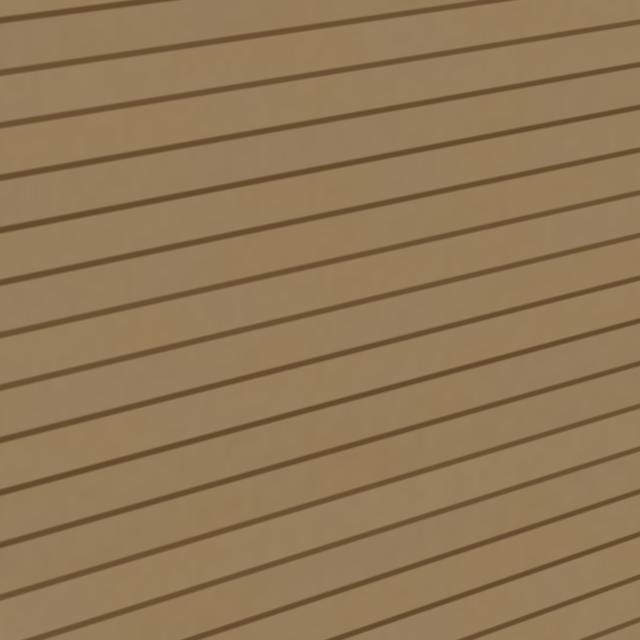
Write a Shadertoy shader that draws this texture.

```glsl
#define BOARD_COLOR vec3(0.592, 0.494, 0.360)
#define GROOVE_COLOR vec3(0.395, 0.300, 0.175)
#define FIRST_GROOVE vec2(0.0319, -0.0993) // depth below the top at left, right
#define BOARD_HEIGHT vec2(0.0820, 0.0667)  // spacing at left, right
#define GROOVE_CORE 0.036                  // in board heights
#define GROOVE_EDGE 0.086
#define GROOVE_VARIATION 0.07
#define BOARD_VARIATION 0.012
#define STAIN_STRENGTH 0.022
#define GRAIN_STRENGTH 0.010

float hash(vec2 p) {
    return fract(sin(dot(p, vec2(127.1, 311.7))) * 43758.5453);
}

float valueNoise(vec2 p) {
    vec2 cell = floor(p);
    vec2 f = fract(p);
    f = f * f * (3.0 - 2.0 * f);
    return mix(mix(hash(cell), hash(cell + vec2(1.0, 0.0)), f.x),
               mix(hash(cell + vec2(0.0, 1.0)), hash(cell + vec2(1.0, 1.0)), f.x), f.y);
}

void mainImage(out vec4 fragColor, in vec2 fragCoord) {
    vec2 uv = fragCoord / iResolution.xy;

    // Grooves converge to the right: spacing shrinks linearly across the canvas
    float spacing = mix(BOARD_HEIGHT.x, BOARD_HEIGHT.y, uv.x);
    float start = mix(FIRST_GROOVE.x, FIRST_GROOVE.y, uv.x);
    float row = (1.0 - uv.y - start) / spacing;
    float board = floor(row);
    float groove = floor(row + 0.5);
    float grooveDist = abs(row - groove);

    // Faint board tint, soft warm stains and fine grain
    float tint = hash(vec2(board, 3.0)) - 0.5;
    float stain = valueNoise(vec2(uv.x * 9.0 + board * 7.3, row * 0.9)) - 0.5;
    float grain = valueNoise(vec2(uv.x * 70.0, row * 4.0)) - 0.5;
    vec3 color = BOARD_COLOR + BOARD_VARIATION * tint + GRAIN_STRENGTH * grain;
    color += STAIN_STRENGTH * stain * vec3(0.3, 0.1, -1.0);

    // Soft dark groove, with every fifth one a little deeper
    float pixel = 0.5 / (iResolution.y * spacing);
    float mask = 1.0 - smoothstep(GROOVE_CORE - pixel, GROOVE_EDGE + pixel, grooveDist);
    float depth = 0.97 + GROOVE_VARIATION * cos(6.2832 * (groove - 4.0) / 5.0);
    color = mix(color, GROOVE_COLOR, mask * depth);

    fragColor = vec4(color, 1.0);
}
```
